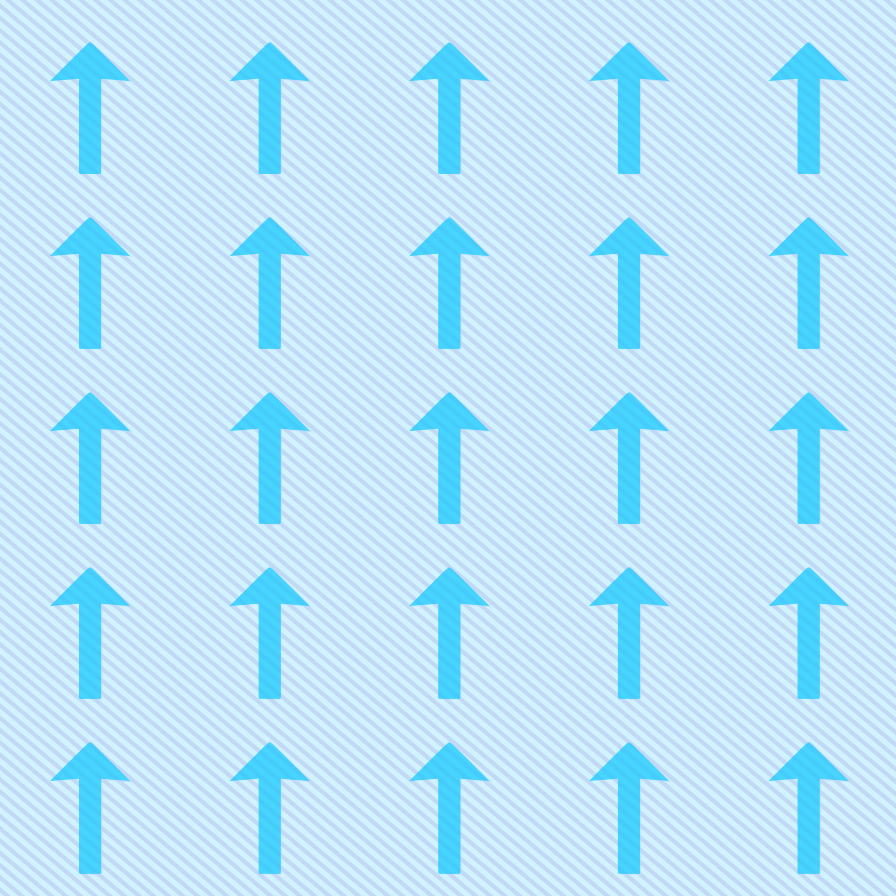
Give the GLSL for this pattern, as a Shadertoy shader.

```glsl
// Five by five grid of upright sky-blue arrows over fine diagonal pinstripes.
// Each arrow joins a triangle head and a rounded box shaft as distance functions;
// the stripes run faintly through the arrows, and a pale fringe varies by cell.

#define GRID_COUNT 5.0
#define GRID_PITCH vec2(0.2005, 0.1953)
#define FIRST_TIP vec2(0.1005, 0.0469)
#define ARROW_LENGTH 0.1472
#define HEAD_DEPTH 0.0400
#define BARB_DROOP 0.08
#define SHAFT_HALF 0.0124
#define CORNER 0.0018
#define STRIPE_PERIOD 0.0105
#define STRIPE_ANGLE 0.698
#define DARK_SHARE 0.45
#define FRINGE_WIDTH 0.0022

const vec3 PALE_STRIPE = vec3(0.82, 0.95, 1.00);
const vec3 DARK_STRIPE = vec3(0.76, 0.85, 0.96);
const vec3 ARROW_LIGHT = vec3(0.28, 0.83, 1.00);
const vec3 ARROW_DARK = vec3(0.27, 0.80, 0.98);

float hash(vec2 cell) {
    return fract(sin(dot(cell, vec2(12.99, 78.23))) * 4375.85);
}

float roundedBox(vec2 p, vec2 halfSize, float radius) {
    vec2 q = abs(p) - halfSize + radius;
    return length(max(q, 0.0)) + min(max(q.x, q.y), 0.0) - radius;
}

// Signed distance to an arrow with its tip at zero and y pointing down
float arrow(vec2 p) {
    float roundX = sqrt(p.x * p.x + CORNER * CORNER) - 0.7 * CORNER;
    float slopes = (roundX - p.y) * 0.7071;
    float base = p.y - HEAD_DEPTH - BARB_DROOP * abs(p.x);
    float head = max(slopes, base);

    float shaftTop = 0.6 * HEAD_DEPTH;
    vec2 shaftCenter = vec2(0.0, 0.5 * (shaftTop + ARROW_LENGTH));
    vec2 shaftSize = vec2(SHAFT_HALF, 0.5 * (ARROW_LENGTH - shaftTop));
    return min(head, roundedBox(p - shaftCenter, shaftSize, CORNER));
}

// Coverage of the darker diagonal stripe
float stripes(vec2 p, float pixel) {
    float across = dot(p, vec2(sin(STRIPE_ANGLE), cos(STRIPE_ANGLE)));
    float fromCenter = abs(fract(across / STRIPE_PERIOD) - 0.5) * STRIPE_PERIOD;
    float edge = 0.5 * DARK_SHARE * STRIPE_PERIOD;
    float blur = max(0.5 * pixel, 0.03 * STRIPE_PERIOD);
    return 1.0 - smoothstep(edge - blur, edge + blur, fromCenter);
}

void mainImage(out vec4 fragColor, in vec2 fragCoord) {
    vec2 uv = fragCoord / iResolution.xy;
    float pixel = 1.0 / min(iResolution.x, iResolution.y);

    // Nearest arrow, counted from the upper left
    vec2 p = vec2(uv.x, 1.0 - uv.y) - FIRST_TIP;
    vec2 middle = vec2(0.0, 0.5 * ARROW_LENGTH);
    vec2 cell = clamp(round((p - middle) / GRID_PITCH), 0.0, GRID_COUNT - 1.0);
    p -= cell * GRID_PITCH;
    float d = arrow(p);

    // Striped ground with a soft fringe on the right of each arrow
    float dark = stripes(uv, pixel);
    vec3 color = mix(PALE_STRIPE, DARK_STRIPE, dark);
    float fringe = (1.0 - smoothstep(0.0, FRINGE_WIDTH, d)) * step(0.0, p.x);
    color = mix(color, DARK_STRIPE, fringe * mix(0.3, 0.9, hash(cell)));

    // Arrow fill keeps a trace of the stripes
    vec3 fill = mix(ARROW_LIGHT, ARROW_DARK, dark);
    color = mix(color, fill, 1.0 - smoothstep(-0.6 * pixel, 0.6 * pixel, d));

    fragColor = vec4(color, 1.0);
}
```
